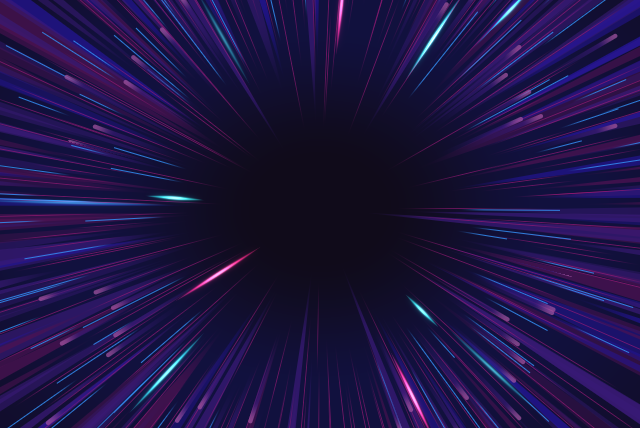
Write a Shadertoy shader that draws this background.

```glsl
#define CENTER vec2(0.0, 0.012)
#define VOID_COLOR vec3(0.063, 0.043, 0.10)
#define NAVY vec3(0.068, 0.066, 0.245)
#define EDGE_COLOR vec3(0.065, 0.052, 0.175)
#define PURPLE vec3(0.22, 0.10, 0.46)
#define PLUM vec3(0.30, 0.07, 0.32)
#define INDIGO vec3(0.14, 0.08, 0.60)
#define MAGENTA vec3(0.60, 0.10, 0.46)
#define SKY vec3(0.20, 0.56, 0.96)
#define TEAL vec3(0.10, 0.80, 0.72)
#define PINK vec3(0.95, 0.10, 0.42)
#define TAU 6.28319

// Spikes: angle, tip radius, slope
const vec3 SPIKES[10] = vec3[10](
    vec3(1.62, 0.195, 0.028), vec3(2.12, 0.15, 0.022), vec3(1.04, 0.19, 0.026),
    vec3(-0.085, 0.09, 0.022), vec3(-0.03, 0.19, 0.016), vec3(-1.20, 0.13, 0.024),
    vec3(-1.70, 0.14, 0.025), vec3(-2.07, 0.21, 0.03), vec3(-0.57, 0.24, 0.03),
    vec3(-2.99, 0.345, 0.045));

// Sparks: angle, radius, half length, strength (negative is pink)
const vec4 SPARKS[11] = vec4[11](
    vec4(0.985, 0.48, 0.12, 1.0), vec4(0.807, 0.644, 0.07, 0.8),
    vec4(3.067, 0.34, 0.07, 1.0), vec4(3.117, 0.58, 0.24, 0.4),
    vec4(-2.322, 0.526, 0.13, 0.9), vec4(-0.785, 0.337, 0.055, 0.9),
    vec4(-0.75, 0.55, 0.14, 0.5), vec4(2.086, 0.46, 0.13, 0.4),
    vec4(1.466, 0.48, 0.12, -0.9), vec4(-2.573, 0.283, 0.12, -1.0),
    vec4(-1.112, 0.49, 0.12, -1.0));

float hash(float n) { return fract(sin(n * 127.1) * 43758.5453); }

float wrapAngle(float a) { return mod(a + 0.5 * TAU, TAU) - 0.5 * TAU; }

float coverage(float inside) { return clamp(inside * iResolution.y + 0.5, 0.0, 1.0); }

// Angle to the one jittered ray of this sector
float rayAngle(float angle, float count, float seed, out float id) {
    float s = (angle / TAU + 0.5) * count;
    id = floor(s) + seed;
    return (fract(s) - mix(0.3, 0.7, hash(id))) * TAU / count;
}

float wedge(float across, float r, float tip, float slope) {
    return coverage(slope * (r - tip) - across) * smoothstep(tip, tip + 0.2, r);
}

void mainImage(out vec4 fragColor, in vec2 fragCoord) {
    vec2 p = (fragCoord - 0.5 * iResolution.xy) / iResolution.y - CENTER;
    float r = length(p);
    float angle = atan(p.y, p.x);
    float sides = smoothstep(0.08, 0.6, abs(cos(angle)));
    float diagonal = abs(sin(2.0 * angle));
    float id;

    // Dark oval inside a navy field
    float oval = length(p * vec2(0.8, 1.0));
    vec3 color = mix(VOID_COLOR, NAVY, smoothstep(0.1, 0.44, oval));
    color = mix(color, EDGE_COLOR, smoothstep(0.48, 0.8, oval));

    // Broad translucent wedges
    for (int i = 0; i < 4; i++) {
        float count = 38.0 + 17.0 * float(i);
        float across = abs(rayAngle(angle, count, 131.0 * float(i), id)) * r;
        float tip = mix(0.24, 0.62, hash(id + 0.31));
        float slope = mix(0.1, 0.3, hash(id + 0.57)) * TAU / count * 1.3;
        float tone = hash(id + 0.73);
        vec3 tint = tone < 0.5 ? PURPLE : tone < 0.8 ? PLUM : INDIGO;
        float present = step(hash(id + 0.91), mix(0.3, 0.85, sides));
        color = mix(color, tint, present * mix(0.35, 0.8, hash(id + 0.17))
            * wedge(across, r, tip, slope));
    }

    // Long spikes reaching towards the center
    for (int i = 0; i < 10; i++) {
        float across = abs(wrapAngle(angle - SPIKES[i].x)) * r;
        color = mix(color, PURPLE, 0.75 * wedge(across, r, SPIKES[i].y, SPIKES[i].z));
    }

    // Fine magenta lines
    for (int i = 0; i < 2; i++) {
        float across = abs(rayAngle(angle, 83.0 + 24.0 * float(i), 700.0 + 150.0 * float(i), id)) * r;
        float start = mix(0.16, 0.5, hash(id + 0.2));
        float stop = start + mix(0.2, 0.6, hash(id + 0.4));
        float fade = smoothstep(start, start + 0.15, r) * (1.0 - smoothstep(stop - 0.12, stop, r));
        color = mix(color, MAGENTA, 0.75 * fade * coverage(0.0009 - across));
    }

    // Blue strokes with a crisp end
    for (int i = 0; i < 2; i++) {
        float across = abs(rayAngle(angle, 59.0 + 18.0 * float(i), 1100.0 + 120.0 * float(i), id)) * r;
        float start = mix(0.32, 0.75, hash(id + 0.2));
        float stop = start + mix(0.1, 0.3, hash(id + 0.4));
        float present = step(hash(id + 0.6), 0.2 + 0.5 * sides);
        float fade = smoothstep(start, start + 0.07, r) * coverage(stop - r);
        color = mix(color, SKY, 0.85 * present * fade * coverage(0.0012 - across));
    }

    // Round-capped bars towards the corners
    for (int i = 0; i < 2; i++) {
        float across = rayAngle(angle, 47.0 + 14.0 * float(i), 1500.0 + 90.0 * float(i), id) * r;
        float along = r - mix(0.5, 0.86, hash(id + 0.2));
        float body = coverage(0.005 - length(vec2(max(along, 0.0), across)));
        float present = step(hash(id + 0.6), 0.75) * step(0.5, diagonal);
        vec3 tint = mix(PURPLE, vec3(0.62, 0.32, 0.62), smoothstep(-0.05, 0.0, along));
        color = mix(color, tint, 0.75 * present * body * smoothstep(-0.22, 0.0, along));
    }

    // Glowing sparks with pale cores
    for (int i = 0; i < 11; i++) {
        vec4 spark = SPARKS[i];
        float across = abs(wrapAngle(angle - spark.x)) * r;
        float along = (r - spark.y) / spark.z;
        float taper = max(0.0, 1.0 - along * along);
        float core = exp(-pow(across / (0.0005 + 0.003 * taper), 2.0));
        float halo = 0.2 * exp(-pow(across / 0.009, 2.0)) * taper;
        vec3 tint = spark.w > 0.0 ? TEAL : PINK;
        color += abs(spark.w) * taper * (tint * (core + halo)
            + 0.6 * core * abs(spark.w) * exp(-8.0 * along * along));
    }

    fragColor = vec4(min(color, 1.0), 1.0);
}
```
